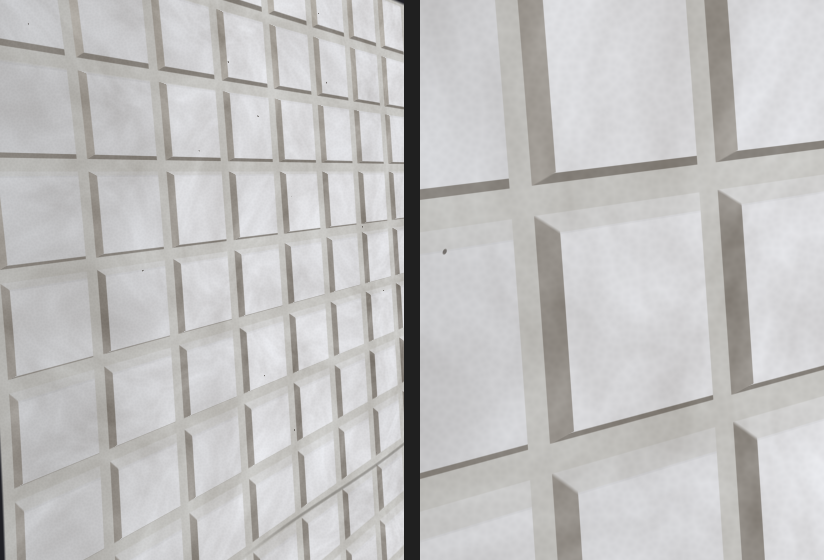
Left, the full canvas; right, a detail of the centre.
Give the GLSL for this pattern, as a WebGL 2 fragment shader.

```glsl
#version 300 es
precision highp float;

#define ASPECT 1.384
#define VANISH vec2(1.942, 0.422)
#define PITCH vec2(0.142, 0.143)
#define ORIGIN vec2(-6.927, 3.0)
#define RIB vec2(0.10, 0.11)
#define SEAM_ROW 8.0
#define PORE_CHANCE 0.08
#define GRAIN 0.026
#define STAIN 0.04

uniform vec2 u_resolution;
out vec4 fragColor;

float hash(vec2 p) {
    vec3 h = fract(p.xyx * vec3(0.1031, 0.1030, 0.0973));
    h += dot(h, h.yzx + 33.33);
    return fract((h.x + h.y) * h.z);
}

// Distance to the nearest scattered point, and that point's random id
vec2 cellular(vec2 p) {
    vec2 nearest = vec2(9.0, 0.0);
    for (int y = -1; y <= 1; y++)
    for (int x = -1; x <= 1; x++) {
        vec2 cell = floor(p) + vec2(x, y);
        vec2 point = cell + vec2(hash(cell), hash(cell + 57.3));
        float d = distance(p, point);
        if (d < nearest.x) nearest = vec2(d, hash(cell + 19.7));
    }
    return nearest;
}

// Layered, warped sines for soft stains, about -1 to 1
float blotches(vec2 p) {
    float sum = 0.0, amp = 0.5;
    for (int i = 0; i < 5; i++) {
        p = mat2(0.8, 0.6, -0.6, 0.8) * p * 1.7 + 0.7 * sin(p.yx + 1.3);
        sum += amp * sin(p.x) * sin(p.y);
        amp *= 0.75;
    }
    return sum;
}

// Canvas position (y down) to column and row of the receding, bowed grid
vec2 gridCoords(vec2 q) {
    float depth = VANISH.x - q.x;
    float bend = pow(depth / VANISH.x, 5.0);
    float dy = q.y - VANISH.y;
    float x = q.x - (0.062 + 0.063 * bend) * dy + 0.05 * bend * dy * dy;
    return ORIGIN + vec2(VANISH.x / (VANISH.x - x), dy / depth) / PITCH;
}

void main() {
    vec2 p = gl_FragCoord.xy / u_resolution;
    vec2 q = vec2(p.x, (1.0 - p.y) * ASPECT);
    vec2 grid = gridCoords(q);
    vec2 aa = fwidth(grid) * 1.5;
    vec2 cell = floor(grid);
    vec2 f = fract(grid);
    float stain = blotches(grid * 1.6);

    // Visible widths of the pocket sides change with the viewing angle
    float wallWidth = 0.095 + 0.018 * cell.x;
    float bevelHeight = 0.03 + 0.027 * max(cell.y - 2.0, 0.0);
    float ledgeHeight = max(0.092 - 0.016 * cell.y, 0.022);
    float wall = f.x / wallWidth;
    float bevel = f.y / bevelHeight;
    float ledge = (1.0 - RIB.y - f.y) / ledgeHeight;

    // Concrete tones, brighter to the right and slightly dirtier below
    float light = smoothstep(-0.05, 0.75, p.x) + 0.14 * stain - 0.12 * (1.0 - p.y);
    light = clamp(light, 0.0, 1.0);
    vec3 floorColor = mix(vec3(0.745, 0.745, 0.75), vec3(0.865, 0.865, 0.875), light);
    floorColor += 0.025 * (hash(cell + 7.0) - 0.5);
    vec3 ribColor = mix(vec3(0.695, 0.69, 0.675), vec3(0.775, 0.77, 0.755), light);
    vec3 wallColor = mix(vec3(0.67, 0.65, 0.62), vec3(0.565, 0.545, 0.52), clamp(cell.y / 4.0, 0.0, 1.0));
    vec3 ledgeColor = vec3(0.51, 0.49, 0.465);

    // Pocket: floor, upper bevel, lower ledge, then the mitred left wall
    vec3 pocket = floorColor;
    float bevelMask = 1.0 - smoothstep(1.0 - aa.y / bevelHeight, 1.0, bevel);
    pocket = mix(pocket, mix(floorColor, ribColor, 0.55), bevelMask);
    pocket -= 0.025 * (1.0 - smoothstep(0.0, aa.y / bevelHeight, abs(bevel - 1.0)));
    pocket = mix(pocket, ledgeColor, 1.0 - smoothstep(1.0 - aa.y / ledgeHeight, 1.0, ledge));
    float wallMask = 1.0 - smoothstep(1.0 - aa.x / wallWidth, 1.0, wall);
    wallMask *= smoothstep(-0.12, 0.12, min(bevel, ledge) - wall);
    pocket = mix(pocket, wallColor + 0.05 * stain, wallMask);

    // Ribs between the pockets
    vec2 inside = smoothstep(vec2(0.0), aa, f) * smoothstep(vec2(0.0), aa, 1.0 - RIB - f);
    vec3 color = mix(ribColor, pocket, inside.x * inside.y);

    // Stains, grain and pores
    color += STAIN * stain * vec3(0.9, 1.0, 1.1);
    color += GRAIN * (cellular(q * 150.0).x - 0.45);
    vec2 pore = cellular(grid * 2.5 + 0.01 * sin(grid.yx * 40.0));
    float poreSize = 0.02 + 0.03 * fract(pore.y * 91.0);
    float poreMask = step(1.0 - PORE_CHANCE, pore.y) * (1.0 - smoothstep(poreSize * 0.4, poreSize, pore.x));
    color = mix(color, vec3(0.33, 0.31, 0.29), 0.75 * poreMask);

    // Joint between panels and the dark outer edges
    float joint = abs(grid.y - SEAM_ROW - 0.03 * sin(grid.x * 1.3));
    float jointMask = (1.0 - smoothstep(0.004, 0.004 + aa.y, joint)) * smoothstep(2.5, 4.0, grid.x);
    color = mix(color, vec3(0.45, 0.44, 0.42), 0.55 * jointMask);
    vec2 panel = smoothstep(-aa, aa, grid - vec2(-0.10, -0.05));
    color = mix(vec3(0.13, 0.13, 0.15), color, panel.x * panel.y);

    fragColor = vec4(clamp(color, 0.0, 1.0), 1.0);
}
```
